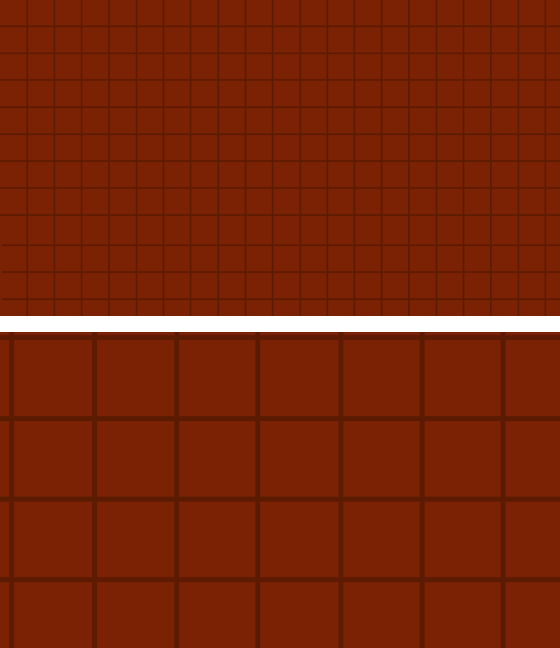
Top: the whole. Bottom: its middle third, enlarged.
Write a Shadertoy shader that draws this pattern.

```glsl
// Rust-red wall of square tiles with thin dark joints, slightly uneven in spacing.

// Lengths are fractions of the canvas height.
const vec3  TILE_COLOR   = vec3(0.482, 0.130, 0.016);
const vec3  JOINT_COLOR  = vec3(0.355, 0.105, 0.008);
const float JOINT_WIDTH  = 0.0052;
const vec2  FIRST_JOINT  = vec2(0.0861, 0.0537);
const vec2  PITCH        = vec2(0.08634, 0.08519);
const vec2  LAST_JOINT   = vec2(1000.0, 10.0);
const float JITTER       = 0.0012;  // largest shift of a joint
const float SEAM_HEIGHT  = 0.271;   // inside the one taller row
const float SEAM_GAP     = 0.0109;  // extra height of that row
const float LEFT_INSET   = 0.006;   // late start of joints below the seam
const float FADE         = 0.06;    // strength variation between joints

// Integer hash to the range 0..1
float hash(float index, uint seed) {
    uint n = uint(int(index) + 64) * 747796405u + seed * 2891336453u;
    n = ((n >> ((n >> 28u) + 4u)) ^ n) * 277803737u;
    n = (n >> 22u) ^ n;
    return float(n & 65535u) / 65535.0;
}

// Coverage of the nearest joint along one axis
float joint(float position, float first, float pitch, float last, uint seed, float pixel) {
    float index = clamp(round((position - first) / pitch), 0.0, last);
    float shift = (hash(index, seed) * 2.0 - 1.0) * JITTER;
    float dist = abs(position - first - index * pitch - shift);
    float coverage = clamp((0.5 * JOINT_WIDTH - dist) / pixel + 0.5, 0.0, 1.0);
    return coverage * (1.0 - FADE * hash(index, seed + 7u));
}

void mainImage(out vec4 fragColor, in vec2 fragCoord) {
    float pixel = 1.0 / iResolution.y;
    vec2 p = fragCoord * pixel;

    // Close the gap of the taller row so that the rows repeat evenly
    float aboveSeam = step(SEAM_HEIGHT, p.y);
    float rowY = p.y - SEAM_GAP * aboveSeam;

    float column = joint(p.x, FIRST_JOINT.x, PITCH.x, LAST_JOINT.x, 1u, pixel);
    float row = joint(rowY, FIRST_JOINT.y, PITCH.y, LAST_JOINT.y, 2u, pixel);

    // Lower joints stop short of the left edge
    float started = clamp((p.x - LEFT_INSET) / pixel + 0.5, 0.0, 1.0);
    row *= max(aboveSeam, started);

    fragColor = vec4(mix(TILE_COLOR, JOINT_COLOR, max(column, row)), 1.0);
}
```
